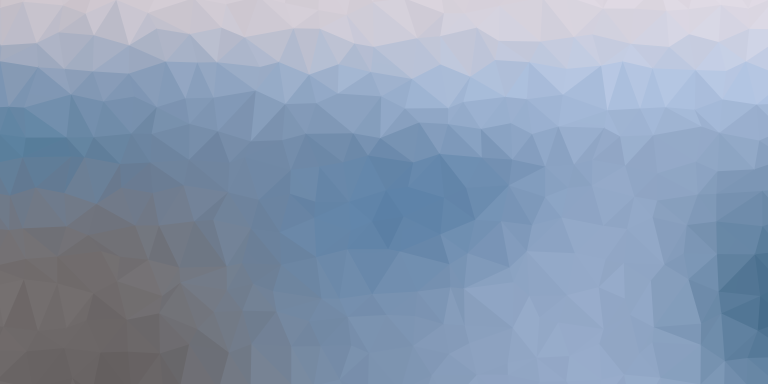
Give the GLSL for this background, as a Shadertoy shader.

```glsl
const float CELL = 0.082;      // facet size, in canvas heights
const float JITTER = 0.66;     // vertex scatter, in cells
const float FACET_TINT = 0.028;

vec2 hash2(vec2 p) {
    vec3 q = fract(vec3(p.xyx) * vec3(0.1031, 0.1030, 0.0973));
    q += dot(q, q.yzx + 33.33);
    return fract((q.xx + q.yz) * q.zy);
}

float cornerSlope(vec2 corner, vec2 offset) {
    return dot(hash2(corner + 71.0) * 2.0 - 1.0, offset);
}

float gradientNoise(vec2 p) {
    vec2 i = floor(p), f = fract(p);
    vec2 u = f * f * f * (f * (f * 6.0 - 15.0) + 10.0);
    vec2 e = vec2(1.0, 0.0);
    float low = mix(cornerSlope(i, f), cornerSlope(i + e, f - e), u.x);
    float high = mix(cornerSlope(i + e.yx, f - e.yx), cornerSlope(i + 1.0, f - 1.0), u.x);
    return mix(low, high, u.y);
}

float glow(vec2 p, vec2 center, vec2 radius) {
    vec2 q = (p - center) / radius;
    return exp(-dot(q, q));
}

// Smooth colour field behind the facets
vec3 landscape(vec2 p) {
    p.y += 0.035 * gradientNoise(p * vec2(3.0, 5.0));

    // Lower field: warm earth fading into cool mist
    vec3 earth = mix(vec3(0.45, 0.43, 0.43), vec3(0.43, 0.50, 0.60), smoothstep(0.28, 0.62, p.y));
    vec3 color = mix(earth, vec3(0.47, 0.56, 0.67), smoothstep(0.25, 0.95, p.x));
    color = mix(color, vec3(0.59, 0.67, 0.79), smoothstep(0.8, 1.5, p.x));

    // Dark pools
    color = mix(color, vec3(0.39, 0.37, 0.37), 0.8 * glow(p, vec2(0.28, 0.0), vec2(0.3, 0.2)));
    color = mix(color, vec3(0.30, 0.48, 0.60), 0.9 * glow(p, vec2(0.0, 0.66), vec2(0.36, 0.12)));
    vec2 tilted = p - vec2(0.0, 0.15 * (p.x - 1.05));
    color = mix(color, vec3(0.35, 0.50, 0.65), 0.95 * glow(tilted, vec2(1.05, 0.46), vec2(0.34, 0.2)));
    color = mix(color, vec3(0.28, 0.43, 0.55), glow(p, vec2(2.02, 0.22), vec2(0.22, 0.3)));

    // Upper haze and pale sky
    vec3 haze = mix(vec3(0.48, 0.58, 0.70), vec3(0.68, 0.76, 0.88), smoothstep(-0.1, 1.7, p.x));
    vec3 sky = mix(vec3(0.80, 0.77, 0.80), vec3(0.88, 0.86, 0.90), clamp(p.x * 0.5, 0.0, 1.0));
    color = mix(color, haze, smoothstep(0.56, 0.82, p.y));
    return mix(color, sky, smoothstep(0.73, 1.0, p.y));
}

vec2 vertexAt(vec2 id) {
    return id + (hash2(id + 19.0) - 0.5) * JITTER;
}

// Signed distance to the line a-b, positive on its left
float edgeDistance(vec2 p, vec2 a, vec2 b) {
    vec2 along = normalize(b - a);
    return dot(p - a, vec2(-along.y, along.x));
}

// Adds one flat facet, weighted by its soft coverage
void addFacet(inout vec4 sum, vec2 p, vec2 a, vec2 b, vec2 c, float pixel) {
    float inside = min(edgeDistance(p, a, b), min(edgeDistance(p, b, c), edgeDistance(p, c, a)));
    float coverage = clamp(0.5 + inside / pixel, 0.0, 1.0);
    if (coverage > 0.0) {
        vec2 center = (a + b + c) / 3.0;
        float tint = (hash2(floor(center * 64.0)).x - 0.5) * FACET_TINT;
        sum += coverage * vec4(landscape(center * CELL) + tint, 1.0);
    }
}

void mainImage(out vec4 fragColor, in vec2 fragCoord) {
    vec2 p = fragCoord / iResolution.y;
    vec2 grid = p / CELL;
    float pixel = 1.0 / (iResolution.y * CELL);
    vec4 sum = vec4(landscape(p), 1.0) * 0.001;

    // Split each nearby scattered quad along its shorter diagonal
    for (int y = -1; y <= 1; y++) {
        for (int x = -1; x <= 1; x++) {
            vec2 id = floor(grid) + vec2(x, y);
            vec2 a = vertexAt(id);
            vec2 b = vertexAt(id + vec2(1.0, 0.0));
            vec2 c = vertexAt(id + 1.0);
            vec2 d = vertexAt(id + vec2(0.0, 1.0));
            if (distance(a, c) < distance(b, d)) {
                addFacet(sum, grid, a, b, c, pixel);
                addFacet(sum, grid, a, c, d, pixel);
            } else {
                addFacet(sum, grid, a, b, d, pixel);
                addFacet(sum, grid, b, c, d, pixel);
            }
        }
    }
    fragColor = vec4(sum.rgb / sum.a, 1.0);
}
```
